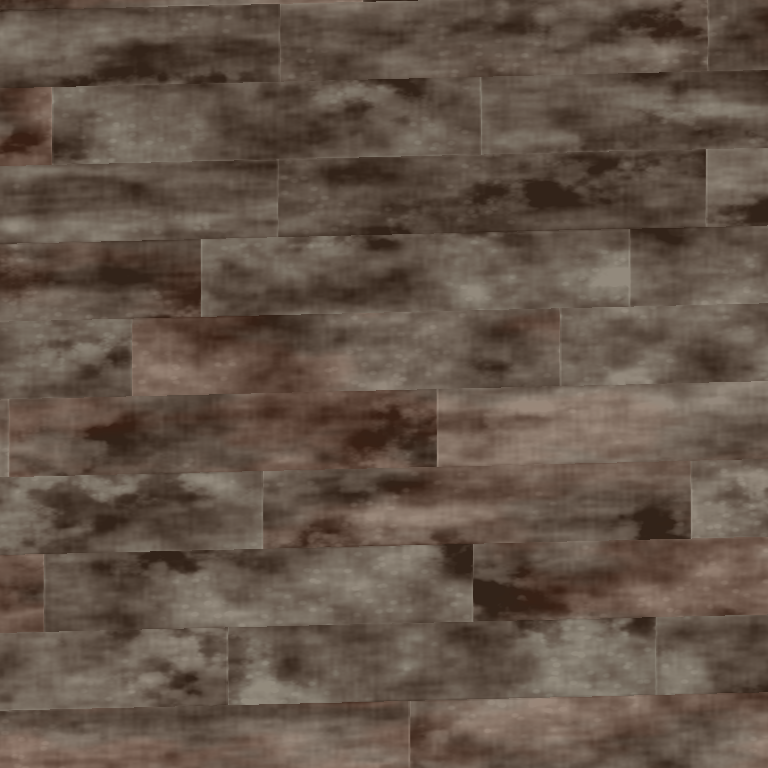
A three.js fragment shader for this texture:

```glsl
// Weathered wood planks: ten slightly tilted rows of long staggered boards.
// Each board gets its own tone, rust tint and grain offset; layered noise gives
// streaks, mottling and soot, cellular noise the chips, thin worn lines the seams.

#define ROW_HEIGHT 0.1013
#define ROW_START 0.0137
#define BOARD_LENGTH 0.558
#define TILT 0.024
#define SEAM_WIDTH 0.0026
#define TONE_VARIATION 0.20
#define STREAK_DEPTH 1.15
#define SOOT_DEPTH 0.30
#define RUST_AMOUNT 0.9
#define DARK_WOOD vec3(0.18, 0.12, 0.08)
#define PALE_WOOD vec3(0.60, 0.55, 0.50)

varying vec2 vUv;

float hash(vec2 p) {
  vec3 q = fract(vec3(p.xyx) * 0.1031);
  q += dot(q, q.yzx + 33.33);
  return fract((q.x + q.y) * q.z);
}

float noise(vec2 p) {
  vec2 cell = floor(p);
  vec2 f = fract(p);
  f = f * f * (3.0 - 2.0 * f);
  vec2 e = vec2(1.0, 0.0);
  return mix(mix(hash(cell), hash(cell + e.xy), f.x),
             mix(hash(cell + e.yx), hash(cell + e.xx), f.x), f.y);
}

float fbm(vec2 p) {
  float sum = 0.0;
  float weight = 0.533;
  for (int i = 0; i < 4; i++) {
    sum += weight * noise(p);
    p = p * 2.03 + vec2(17.3, 9.1);
    weight *= 0.5;
  }
  return sum;
}

// Distance to the nearest scattered point
float cellular(vec2 p) {
  vec2 cell = floor(p);
  float nearest = 1.0;
  for (int y = -1; y <= 1; y++) {
    for (int x = -1; x <= 1; x++) {
      vec2 c = cell + vec2(float(x), float(y));
      vec2 point = c + vec2(hash(c), hash(c + 71.7));
      nearest = min(nearest, length(point - p));
    }
  }
  return nearest;
}

// Irregular shift of each row, in board lengths
float stagger(float row) {
  return 0.6 + 0.615 * row + 0.35 * cos(0.57 * (row - 5.3))
       + 0.4 * cos(row) * exp(-0.2 * row * row);
}

float seamLine(float d) {
  return 1.0 - smoothstep(0.25 * SEAM_WIDTH, SEAM_WIDTH, d);
}

void main() {
  // Board layout, rows counted from the top
  float down = 1.0 - vUv.y;
  float across = (down + TILT * vUv.x - ROW_START) / ROW_HEIGHT;
  float row = floor(across);
  float along = vUv.x / BOARD_LENGTH - stagger(row);
  vec2 board = vec2(floor(along), row) + 40.0;
  vec2 local = fract(vec2(along, across));
  vec2 edge = min(local, 1.0 - local) * vec2(BOARD_LENGTH, ROW_HEIGHT);

  float tone = hash(board);
  float character = hash(board + 13.7);
  float rustiness = hash(board + 29.3);
  vec2 p = local * vec2(BOARD_LENGTH, ROW_HEIGHT)
         + 4.0 * vec2(character, rustiness) + 0.7 * board;

  // Long streaks on some boards, blotches on others
  float streak = fbm(p * vec2(4.5, 27.0));
  float blotch = fbm(p * vec2(10.0, 17.0));
  float mottle = fbm(p * vec2(26.0, 46.0));
  float fibre = noise(p * vec2(38.0, 170.0));
  float weave = noise(p * vec2(190.0, 55.0));
  float value = 0.53 + TONE_VARIATION * (tone - 0.5)
    + STREAK_DEPTH * (mix(streak, blotch, smoothstep(0.3, 0.7, character)) - 0.5)
    + 0.5 * (mottle - 0.5) + 0.14 * (fibre - 0.5) + 0.09 * (weave - 0.5);

  // Soot stains broken up by the mottling, and small pale chips
  float soot = smoothstep(0.54, 0.74, fbm(p * vec2(5.0, 13.0) + 53.0));
  value -= SOOT_DEPTH * soot * smoothstep(0.62, 0.36, mottle + 0.0 * soot);
  float chip = 1.0 - smoothstep(0.08, 0.24, cellular(p * vec2(34.0, 58.0)));
  value += 0.12 * chip * smoothstep(0.5, 0.64, blotch);

  // Darker toward the top, most of all at the right
  value += 0.18 * (down - 0.5) - 0.10 * vUv.x * (1.0 - smoothstep(0.0, 0.35, down));

  // Seams: pale end joints, long joints worn pale or left dark
  float wear = 0.45 + 0.55 * noise(vUv * vec2(24.0, 30.0));
  value += 0.17 * wear * seamLine(edge.x);
  float longTone = mix(-0.19, 0.14, noise(vec2(vUv.x * 4.0, floor(across + 0.5) * 7.3)));
  value += longTone * wear * seamLine(edge.y);

  // Brown ramp with rust in the darker streaks and a grey cast in the pale ones
  vec3 color = mix(DARK_WOOD, PALE_WOOD, clamp(value, 0.04, 0.96));
  float rust = smoothstep(0.4, 0.9, rustiness) * smoothstep(0.38, 0.62, fbm(p * vec2(6.0, 20.0) + 91.0));
  color += RUST_AMOUNT * rust * vec3(0.030, -0.012, -0.018);
  color += 0.012 * (1.0 - rustiness) * smoothstep(0.5, 0.8, value) * vec3(-1.0, 0.6, 0.4);
  gl_FragColor = vec4(color, 1.0);
}
```
